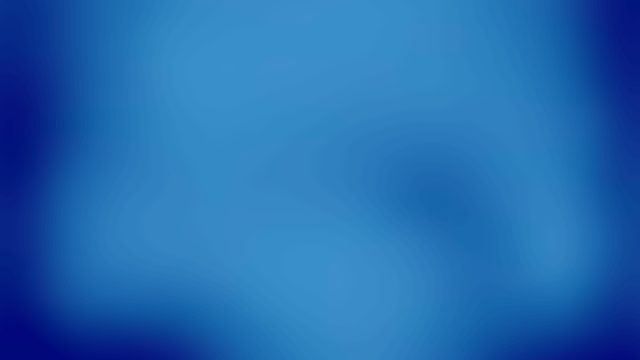
Reproduce this background procedurally as a WebGL 2 fragment shader.

```glsl
#version 300 es
precision highp float;

uniform vec2 u_resolution;
out vec4 fragColor;

const float WIDTH = 16.0 / 9.0;
const int STOPS = 8;
const vec3 RAMP[STOPS] = vec3[STOPS](
    vec3(0.00, 0.03, 0.48), vec3(0.02, 0.11, 0.51),
    vec3(0.04, 0.20, 0.56), vec3(0.06, 0.30, 0.61),
    vec3(0.09, 0.39, 0.67), vec3(0.14, 0.46, 0.72),
    vec3(0.21, 0.54, 0.77), vec3(0.26, 0.59, 0.83));

float hash(vec2 cell) {
    return fract(sin(dot(cell, vec2(127.1, 311.7))) * 43758.5);
}

float valueNoise(vec2 p) {
    vec2 cell = floor(p);
    vec2 f = fract(p);
    f = f * f * (3.0 - 2.0 * f);
    float low = mix(hash(cell), hash(cell + vec2(1.0, 0.0)), f.x);
    float high = mix(hash(cell + vec2(0.0, 1.0)), hash(cell + 1.0), f.x);
    return mix(low, high, f.y);
}

// Soft elliptical spot, 1 at its center
float glow(vec2 p, vec2 center, vec2 radius) {
    vec2 d = (p - center) / radius;
    return exp(-dot(d, d));
}

// Soft band along a straight border
float edgeFade(float dist, float width) {
    float d = dist / width;
    return exp(-d * d);
}

// Shade along the canvas borders and corners
float borderShade(vec2 p) {
    float shade = 3.2 * edgeFade(p.x, 0.19);
    shade += 3.0 * edgeFade(WIDTH - p.x, 0.17);
    shade += 2.4 * glow(p, vec2(0.10, 0.66), vec2(0.29, 0.23));
    shade += 1.5 * glow(p, vec2(0.22, 1.02), vec2(0.26, 0.20));
    shade += 1.6 * glow(p, vec2(0.00, 0.12), vec2(0.18, 0.38));
    shade += 6.2 * glow(p, vec2(0.35, -0.08), vec2(0.34, 0.23));
    shade += 5.4 * glow(p, vec2(1.54, -0.08), vec2(0.30, 0.21));
    shade += 2.2 * glow(p, vec2(1.74, 1.05), vec2(0.38, 0.30));
    shade += 0.9 * glow(p, vec2(1.72, 0.72), vec2(0.18, 0.28));
    return shade;
}

// Dim hollow right of the center, trailing down to the lower right
float hollowShade(vec2 p) {
    float shade = 1.1 * glow(p, vec2(1.20, 0.45), vec2(0.15, 0.14));
    shade += 0.7 * glow(p, vec2(1.10, 0.52), vec2(0.32, 0.20));
    shade += 1.2 * glow(p, vec2(1.33, 0.28), vec2(0.15, 0.20));
    return shade;
}

// Pale patches lifting the middle
float paleLight(vec2 p) {
    float light = 0.5 * glow(p, vec2(0.52, 0.80), vec2(0.20, 0.20));
    light += 0.4 * glow(p, vec2(0.95, 0.90), vec2(0.30, 0.18));
    light += 0.5 * glow(p, vec2(0.87, 0.25), vec2(0.22, 0.18));
    light += 0.5 * glow(p, vec2(1.56, 0.28), vec2(0.10, 0.16));
    return light;
}

// Faint terraces: flat steps joined by short smooth slopes
float terrace(float level, float steps, float strength) {
    float scaled = level * steps;
    float stepped = floor(scaled) + smoothstep(0.35, 0.65, fract(scaled));
    return mix(level, stepped / steps, strength);
}

vec3 rampColor(float level) {
    vec3 color = RAMP[0];
    for (int i = 1; i < STOPS; i++) {
        color = mix(color, RAMP[i], clamp(level - float(i - 1), 0.0, 1.0));
    }
    return color;
}

void main() {
    vec2 p = gl_FragCoord.xy / u_resolution * vec2(WIDTH, 1.0);

    // Gentle unevenness in the blur
    vec2 drift = vec2(valueNoise(p * 6.0), valueNoise(p * 6.0 + 17.0)) - 0.5;
    vec2 q = p + 0.025 * drift;

    float level = 6.05 + paleLight(q) - hollowShade(q) - borderShade(q);
    level += 0.12 * (valueNoise(p * vec2(5.0, 8.0) + 5.0) - 0.5);
    level += 0.06 * (valueNoise(p * vec2(14.0, 22.0) + 9.0) - 0.5);
    level = terrace(level, 5.0, 0.6);

    // Patches drifting between teal and violet tints
    vec3 color = rampColor(level);
    float patches = valueNoise(q * vec2(5.0, 9.0) + 31.0);
    float tint = smoothstep(0.47, 0.53, patches) - 0.5;
    color += tint * vec3(0.016, -0.004, 0.004);

    fragColor = vec4(color, 1.0);
}
```
